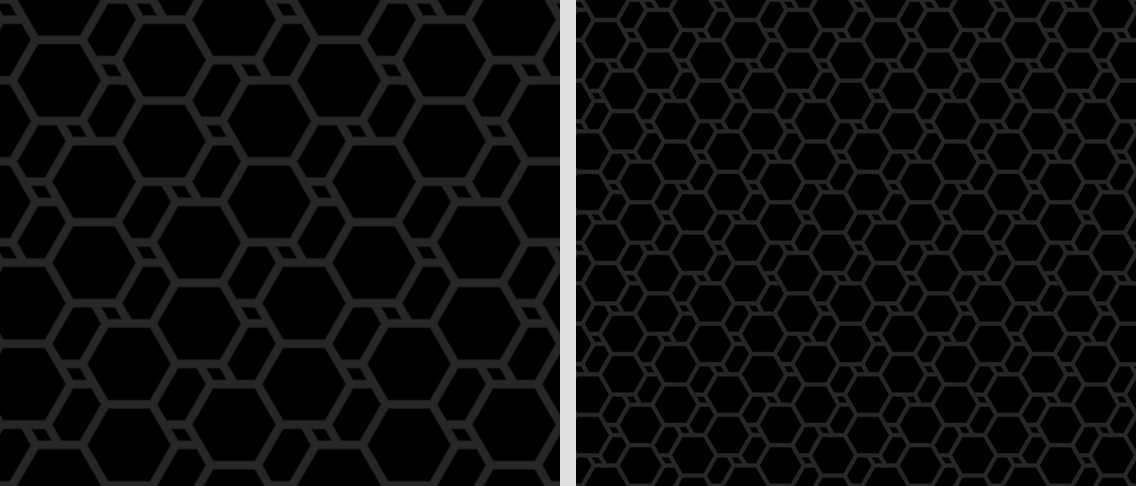
Left, the tile; right, the same tile 2 across and 2 down.
Give the GLSL for this pattern, as a WebGL 1 fragment shader.

```glsl
precision highp float;
uniform vec2 u_resolution;

#define SIDES_ACROSS 12.0          // canvas width in hexagon sides
#define PAIR_CENTER vec2(3.516, 8.24)
#define LINE_WIDTH 0.185
#define SOFTNESS 0.012
#define LINE_COLOR vec3(0.152)
#define GROUND_COLOR vec3(0.0)

const float ROOT3 = 1.7320508;
const float APOTHEM = 0.5 * ROOT3;
// Rectangular lattice of hexagon pairs, turned by 30 degrees
const vec2 CELL = vec2(1.5 * ROOT3, 3.0);
const vec2 AXIS_U = vec2(APOTHEM, -0.5);
const vec2 AXIS_V = vec2(0.5, APOTHEM);

float hexOutline(vec2 p) {
  p = abs(p);
  return abs(max(p.y, dot(p, vec2(APOTHEM, 0.5))) - APOTHEM);
}

float segment(vec2 p, vec2 a, vec2 b) {
  vec2 ab = b - a;
  return length(p - a - ab * clamp(dot(p - a, ab) / dot(ab, ab), 0.0, 1.0));
}

// Half-length edges that reach across to the neighbouring chain
float stubs(vec2 p) {
  float level = segment(p, vec2(1.0, -APOTHEM), vec2(1.5, -APOTHEM));
  float slanted = segment(p, vec2(0.5, -ROOT3), vec2(0.75, -1.25 * ROOT3));
  return min(level, slanted);
}

// Two stacked hexagons with stubs, symmetric under a half turn
float hexPair(vec2 p) {
  vec2 rise = vec2(0.0, APOTHEM);
  float hexes = min(hexOutline(p - rise), hexOutline(p + rise));
  return min(hexes, min(stubs(p), stubs(-p)));
}

float patternDistance(vec2 p) {
  vec2 q = vec2(dot(p, AXIS_U), dot(p, AXIS_V));
  q -= CELL * floor(q / CELL + 0.5);
  float d = 10.0;
  for (int j = -1; j <= 1; j++) {
    for (int i = -1; i <= 1; i++) {
      vec2 r = q - CELL * vec2(float(i), float(j));
      d = min(d, hexPair(AXIS_U * r.x + AXIS_V * r.y));
    }
  }
  return d;
}

void main() {
  // Height of 6 * sqrt(3) sides makes the lattice wrap on both axes
  vec2 extent = vec2(SIDES_ACROSS, 0.5 * SIDES_ACROSS * ROOT3);
  vec2 p = gl_FragCoord.xy / u_resolution * extent - PAIR_CENTER;

  float blur = SOFTNESS + 0.75 * SIDES_ACROSS / u_resolution.x;
  float edge = patternDistance(p) - 0.5 * LINE_WIDTH;
  float ink = 1.0 - smoothstep(-blur, blur, edge);
  gl_FragColor = vec4(mix(GROUND_COLOR, LINE_COLOR, ink), 1.0);
}
```
